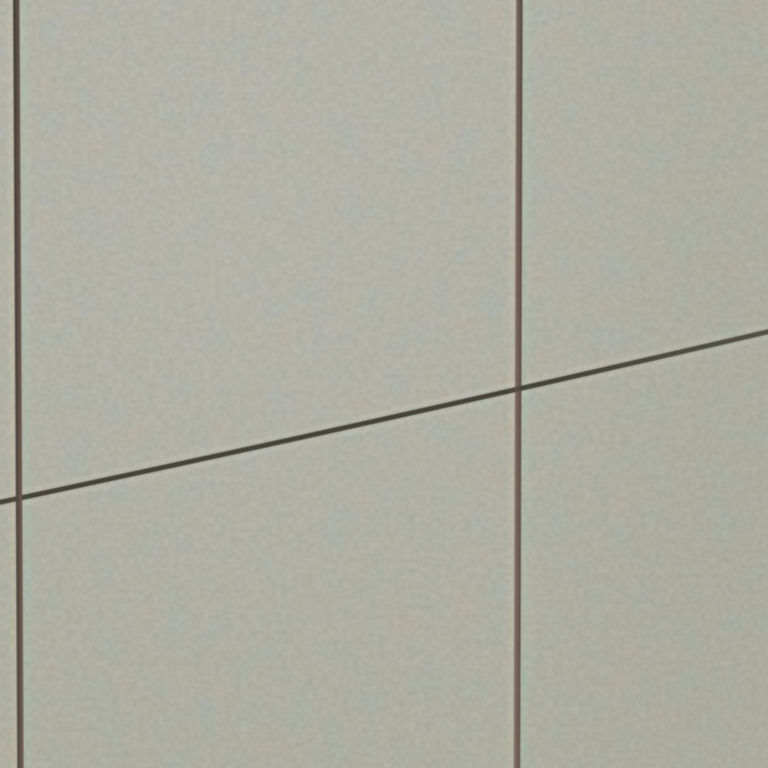
Give the GLSL for this texture, as a WebGL 2 fragment shader.

```glsl
#version 300 es
precision highp float;
// Pale matte wall panels split by two upright seams and one rising dark seam.
uniform vec2 u_resolution;
out vec4 outColor;

#define LEFT_SEAM vec2(0.0267, 0.0212)   // x at bottom, x at top
#define RIGHT_SEAM vec2(0.6732, 0.6764)
#define RISE vec3(0.346, 0.2115, 0.0105) // height, slope, bend
#define UPRIGHT_HALF 0.0041
#define RISE_HALF 0.0032
#define SOFTNESS 0.0018
#define GRAIN 0.026
#define MOTTLE 0.022

const vec3 PANEL_LIGHT = vec3(0.705, 0.705, 0.665);
const vec3 PANEL_SHADE = vec3(0.670, 0.673, 0.620);
const vec3 SEAM_DARK = vec3(0.27, 0.24, 0.205);
const vec3 SEAM_BROWN = vec3(0.50, 0.415, 0.375);
const vec3 RISE_DARK = vec3(0.25, 0.24, 0.20);

vec2 hashGradient(vec2 cell) {
  vec3 q = fract(cell.xyx * vec3(0.1031, 0.1030, 0.0973));
  q += dot(q, q.yzx + 33.33);
  float angle = 6.28319 * fract((q.x + q.y) * q.z);
  return vec2(cos(angle), sin(angle));
}

float gradientNoise(vec2 p) {
  vec2 i = floor(p), f = fract(p);
  vec2 u = f * f * f * (f * (f * 6.0 - 15.0) + 10.0);
  vec2 e = vec2(0.0, 1.0);
  float low = mix(dot(hashGradient(i), f),
                  dot(hashGradient(i + e.yx), f - e.yx), u.x);
  float high = mix(dot(hashGradient(i + e.xy), f - e.xy),
                   dot(hashGradient(i + e.yy), f - e.yy), u.x);
  return mix(low, high, u.y);
}

float fractalNoise(vec2 p) {
  float sum = 0.0, gain = 0.6;
  for (int k = 0; k < 3; k++) {
    sum += gain * gradientNoise(p);
    p = p * 2.03 + 17.3;
    gain *= 0.6;
  }
  return sum;
}

float band(float d, float halfWidth, float pixel) {
  float soft = max(SOFTNESS, pixel);
  return 1.0 - smoothstep(halfWidth - soft, halfWidth + soft, abs(d));
}

float glow(float d, float center, float width) {
  float t = (d - center) / width;
  return exp(-t * t);
}

// Broad lighting, tinted blotches and fine grain
vec3 panelColor(vec2 p) {
  float light = 0.46 + 0.50 * (p.y - 0.4) - 0.40 * smoothstep(0.6, 1.0, p.x);
  light += 0.35 * glow(length(p - vec2(0.3, 0.68)), 0.0, 0.4);
  vec3 color = mix(PANEL_SHADE, PANEL_LIGHT, clamp(light, 0.0, 1.0));
  float warm = fractalNoise(p * 24.0);
  float cool = fractalNoise(p * 21.0 + 41.7);
  color += MOTTLE * (warm * vec3(1.0, -0.3, -0.5) + cool * vec3(-0.4, 0.1, 1.2));
  float grain = gradientNoise(p * 150.0) + 0.6 * gradientNoise(p * 83.0 + 9.1);
  return color + GRAIN * grain;
}

// Upright seam: pale fringes around a core that is browner on one side
vec3 uprightSeam(vec3 color, float d, float brownness, float side, float pixel) {
  color += vec3(0.035, 0.020, 0.0) * glow(d, -0.0085, 0.004);
  color += vec3(-0.015, 0.025, 0.010) * glow(d, 0.0100, 0.005);
  float across = smoothstep(-UPRIGHT_HALF, UPRIGHT_HALF, d * side);
  vec3 core = mix(SEAM_DARK, SEAM_BROWN, clamp(brownness + 0.5 * (across - 0.5), 0.0, 1.0));
  return mix(color, core, band(d, UPRIGHT_HALF, pixel));
}

void main() {
  vec2 p = gl_FragCoord.xy / u_resolution;
  float pixel = 0.7 / min(u_resolution.x, u_resolution.y);
  vec3 color = panelColor(p);

  // Rising seam with a faint light rim
  float slope = RISE.y + 2.0 * RISE.z * p.x;
  float height = RISE.x + p.x * (RISE.y + RISE.z * p.x);
  float riseDist = (p.y - height) / sqrt(1.0 + slope * slope);
  color += 0.025 * (glow(riseDist, 0.0080, 0.003) + glow(riseDist, -0.0080, 0.003));
  float strength = 0.95 - 0.12 * smoothstep(0.68, 1.0, p.x);
  color = mix(color, RISE_DARK, strength * band(riseDist, RISE_HALF, pixel));

  // Upright seams
  float leftDist = p.x - mix(LEFT_SEAM.x, LEFT_SEAM.y, p.y);
  float rightDist = p.x - mix(RIGHT_SEAM.x, RIGHT_SEAM.y, p.y);
  color = uprightSeam(color, leftDist, 0.48 - 0.22 * p.y, 1.0, pixel);
  color = uprightSeam(color, rightDist, 0.80 - 0.18 * p.y, -1.0, pixel);

  // Darker spot where the seams cross
  float crossing = band(riseDist, RISE_HALF, pixel) * band(rightDist, UPRIGHT_HALF, pixel);
  color = mix(color, RISE_DARK, 0.6 * crossing);
  outColor = vec4(clamp(color, 0.0, 1.0), 1.0);
}
```
